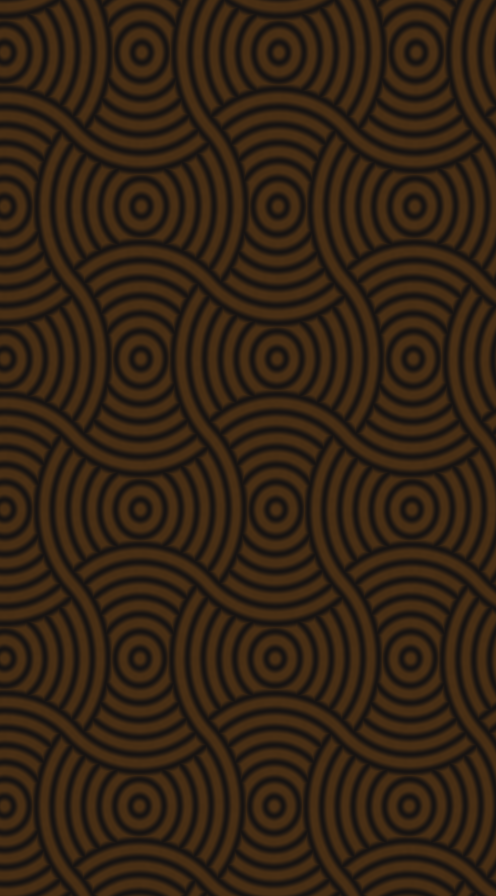
A Shadertoy shader for this pattern:

```glsl
// Interwoven wavy bands around concentric rings, dark lines on brown.

const vec3 BAND_COLOR = vec3(0.285, 0.183, 0.080);
const vec3 LINE_COLOR = vec3(0.090, 0.075, 0.068);
const float CORNER_RADIUS = 0.70711;  // centre to cell corner
const float RING_STEP = 0.1165;       // spacing of the ring lines, in cells
const float OUTER_RADIUS = CORNER_RADIUS + 0.5 * RING_STEP;
const float LINE_SOFTNESS = 0.046;    // line half width including its soft edge
const vec2 FIRST_CENTER = vec2(0.0094, 0.0586); // from the top left corner
const float COLUMNS = 3.615;
const float COLUMN_GROWTH = 0.075;    // columns narrow slightly downwards
const float ROWS = 5.786;
const float ROW_GROWTH = 0.188;       // rows shorten slightly downwards
const float GRAIN = 0.04;
const float GRAIN_SCALE = 32.0;

float hash(vec2 p) {
    return fract(sin(dot(p, vec2(127.1, 311.7))) * 43758.55);
}

float valueNoise(vec2 p) {
    vec2 i = floor(p);
    vec2 f = smoothstep(0.0, 1.0, fract(p));
    float low = mix(hash(i), hash(i + vec2(1.0, 0.0)), f.x);
    float high = mix(hash(i + vec2(0.0, 1.0)), hash(i + 1.0), f.x);
    return mix(low, high, f.y);
}

// Distance to the nearest ring line at a given radius
float ringDistance(float radius) {
    return abs(mod(radius - OUTER_RADIUS + 0.5 * RING_STEP, RING_STEP) - 0.5 * RING_STEP);
}

// Distance to the nearest line of the weave; ring centres lie on integers
float weaveDistance(vec2 p) {
    vec2 cell = floor(p);
    vec2 f = p - cell;
    float turn = mod(cell.x + cell.y, 2.0) * 2.0 - 1.0;

    // Centres of the arcs passing over and under at the crossing
    vec2 overCenter = vec2(step(0.0, turn * (f.x - f.y)));
    float side = step(0.0, turn * (f.x + f.y - 1.0));
    vec2 underCenter = vec2(1.0 - side, side);
    float over = length(f - overCenter);
    float under = length(f - underCenter);

    // The upper band hides everything beneath it
    float bandEdge = abs(over - CORNER_RADIUS) - 0.5 * RING_STEP;
    if (bandEdge < 0.0) return ringDistance(over);

    // Choose the visible ring set, then add the outlines of the arcs
    float radius = length(f - floor(f + 0.5));
    if (under < OUTER_RADIUS) radius = under;
    else if (over < OUTER_RADIUS) radius = over;
    float outline = min(bandEdge, abs(under - OUTER_RADIUS));
    return min(ringDistance(radius), outline);
}

void mainImage(out vec4 fragColor, in vec2 fragCoord) {
    vec2 uv = fragCoord / iResolution.xy;
    vec2 fromTop = vec2(uv.x, 1.0 - uv.y) - FIRST_CENTER;

    // Grid coordinates with a slight downward compression
    float column = fromTop.x * (COLUMNS + COLUMN_GROWTH * fromTop.y);
    float row = fromTop.y * (ROWS + ROW_GROWTH * fromTop.y);
    vec2 p = vec2(column, -row);

    // Soft lines, never thinner than a pixel
    float pixel = ROWS / iResolution.y;
    float band = smoothstep(0.0, max(LINE_SOFTNESS, pixel), weaveDistance(p));
    vec3 color = mix(LINE_COLOR, BAND_COLOR, band);

    // Faint cloth grain
    color *= 1.0 + GRAIN * (valueNoise(p * GRAIN_SCALE) - 0.5);
    fragColor = vec4(color, 1.0);
}
```
